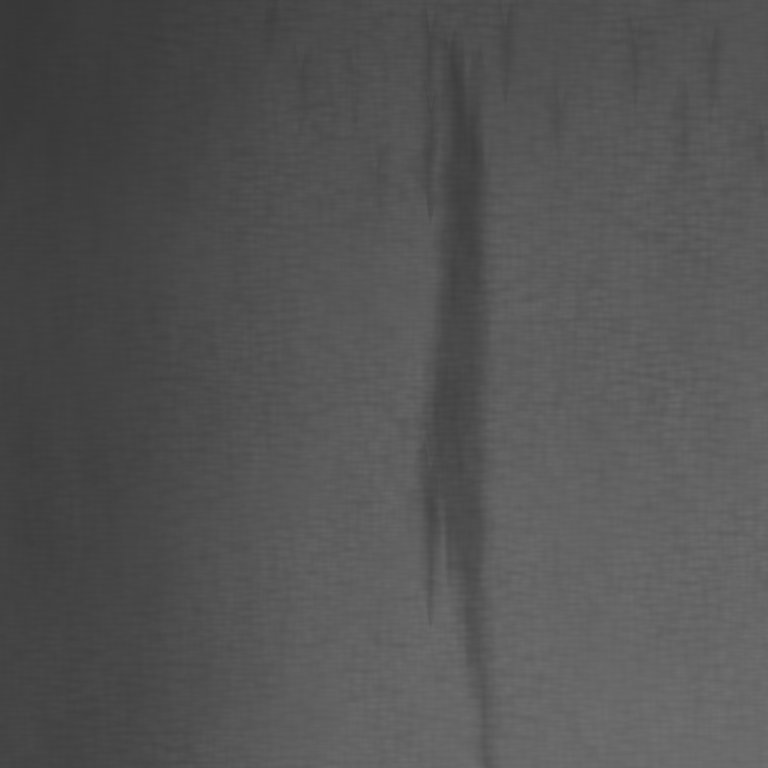
Give the GLSL for this texture, as a Shadertoy shader.

```glsl
// Dim grey woven cloth with a long, soft vertical stain and small drips near the top.

vec2 hash2(vec2 p) {
    p = fract(p * vec2(0.1031, 0.1137));
    p += dot(p, p.yx + 33.33);
    return fract(vec2(p.x * p.y * 91.7, (p.x + p.y) * 47.3));
}

// Cellular noise: distance to the nearest point, roughly centred on zero
float cells(vec2 p) {
    vec2 id = floor(p), f = fract(p);
    float nearest = 4.0;
    for (int y = -1; y <= 1; y++)
        for (int x = -1; x <= 1; x++) {
            vec2 o = vec2(x, y);
            vec2 d = o + hash2(id + o + 17.0) - f;
            nearest = min(nearest, dot(d, d));
        }
    return sqrt(nearest) - 0.45;
}

// Layered sines: smooth clouds in about -1..1
float clouds(vec2 p) {
    float sum = 0.0, amp = 0.5;
    for (int i = 0; i < 5; i++) {
        sum += amp * sin(p.x + 1.7 * sin(p.y * 0.8)) * cos(p.y + 1.3 * sin(p.x * 0.7));
        p = mat2(1.5, 1.1, -1.1, 1.5) * p + 2.3;
        amp *= 0.6;
    }
    return sum;
}

// Soft tapered stroke from a to b; z holds the half width
float stroke(vec2 p, vec3 a, vec3 b, float soft) {
    vec2 ab = b.xy - a.xy;
    float h = clamp(dot(p - a.xy, ab) / dot(ab, ab), 0.0, 1.0);
    float d = length(p - mix(a.xy, b.xy, h)) - mix(a.z, b.z, h);
    return 1.0 - smoothstep(-soft, soft, d);
}

float mainStain(vec2 p) {
    vec3 spine[7] = vec3[7](
        vec3(0.588, 0.95, 0.000), vec3(0.605, 0.79, 0.025), vec3(0.603, 0.64, 0.028),
        vec3(0.590, 0.44, 0.038), vec3(0.598, 0.35, 0.033), vec3(0.614, 0.25, 0.018),
        vec3(0.638, -0.02, 0.004));
    float s = 0.0;
    for (int i = 0; i < 6; i++)
        s = max(s, stroke(p, spine[i], spine[i + 1], 0.018));
    s = max(s, stroke(p, vec3(0.565, 0.40, 0.018), vec3(0.561, 0.21, 0.002), 0.014));
    return max(s, 0.75 * stroke(p, vec3(0.560, 0.87, 0.003), vec3(0.557, 0.74, 0.007), 0.014));
}

// Faint short drips, crowded towards the top
float drips(vec2 p) {
    float s = 0.0;
    for (int i = 0; i < 12; i++) {
        vec2 h = hash2(vec2(i * 7 + 3, i * 13 + 5));
        vec2 top = vec2(0.3 + 0.7 * fract(0.28 + float(i) * 0.618), 0.98 - 0.28 * h.x * h.x);
        vec2 bottom = top - vec2(0.0, 0.04 + 0.06 * h.y);
        s = max(s, (0.35 + 0.5 * h.y) * stroke(p, vec3(top, 0.008), vec3(bottom, 0.003), 0.014));
    }
    return s;
}

void mainImage(out vec4 fragColor, in vec2 fragCoord) {
    vec2 uv = fragCoord / iResolution.xy;

    // Broad light: dark left side, brighter lower right
    float grey = 0.244 + 0.075 * smoothstep(0.05, 0.6, uv.x) + 0.02 * uv.x;
    grey += (1.0 - uv.y) * (0.022 + 0.055 * smoothstep(0.1, 0.45, uv.x));
    grey -= 0.02 * smoothstep(0.6, 1.0, uv.y);
    grey += 0.009 * clouds(uv * vec2(9.0, 7.0)) + 0.007 * clouds(uv * vec2(45.0, 9.0) + 4.0);

    // Stain with slightly ragged, vertically drawn edges
    vec2 p = uv;
    p.x += 0.0015 * sin(uv.y * 41.0 + 2.0 * sin(uv.y * 17.0));
    p.x += 0.003 * clouds(uv * vec2(50.0, 30.0));
    p.y += 0.014 * sin(uv.x * 260.0) + 0.007 * sin(uv.x * 517.0 + 1.0);
    float mottling = 0.95 + 0.25 * clouds(uv * vec2(60.0, 22.0));
    grey -= 0.088 * mottling * mainStain(p) + 0.05 * drips(p);

    // Weave: short horizontal threads, fainter vertical ones, soft grain
    float patchy = 0.85 + 0.5 * clouds(uv * 13.0 + 8.0);
    float weave = 0.034 * cells(uv * vec2(26.0, 150.0));
    weave += 0.018 * cells(uv * vec2(120.0, 20.0) + 31.0);
    weave += 0.022 * cells(uv * vec2(65.0, 95.0) + 57.0);
    grey -= weave * patchy * smoothstep(0.15, 0.38, grey);

    fragColor = vec4(vec3(grey), 1.0);
}
```
